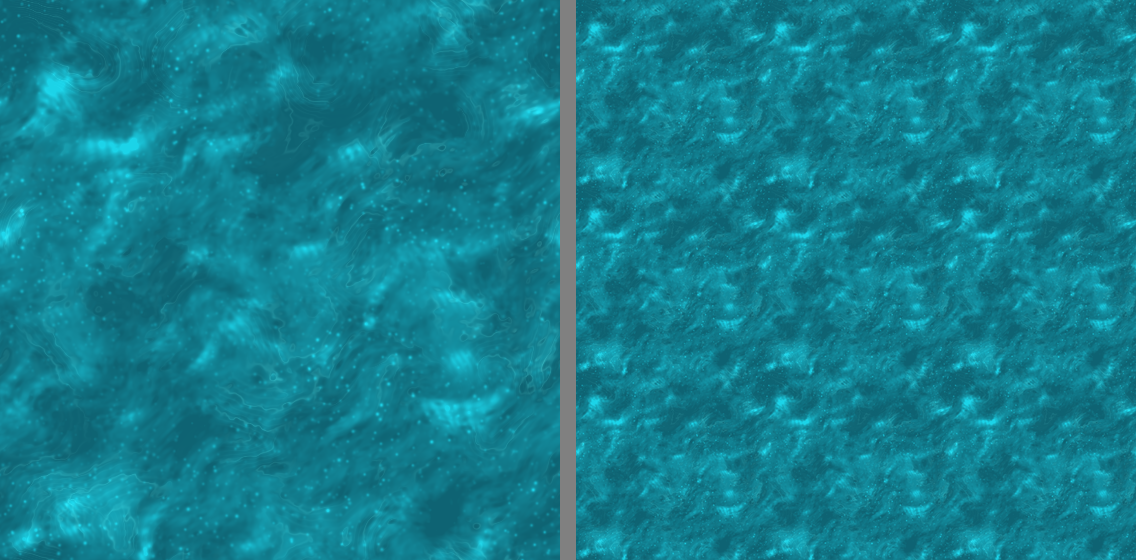
Left, the tile; right, the same tile 3 across and 3 down.
Write a WebGL 1 fragment shader that draws this texture.

```glsl
precision highp float;
// Tiling turquoise water: soft mist, ribbed glowing streaks, thin fibres and drifting specks.
uniform vec2 u_resolution;

const float TAU = 6.2831853;

vec3 hash3(vec2 c) {
  vec3 k = vec3(dot(c, vec2(127.1, 311.7)), dot(c, vec2(269.5, 183.3)), dot(c, vec2(419.2, 371.9)));
  return fract(sin(k) * 43758.5453);
}

vec2 rotate(vec2 v, float a) {
  return vec2(cos(a) * v.x + sin(a) * v.y, cos(a) * v.y - sin(a) * v.x);
}

// Signed cellular noise: slanted oval tufts on an n by n wrapping grid
float tufts(vec2 uv, float n, float stretch) {
  vec2 p = uv * n;
  float sum = 0.0;
  for (int j = -1; j <= 1; j++) {
    for (int i = -1; i <= 1; i++) {
      vec2 cell = floor(p) + vec2(i, j);
      vec3 h = hash3(mod(cell, n) + n * 1.7);
      vec2 d = rotate(p - cell - h.xy, 0.1 + 1.3 * fract(h.z * 7.3));
      d.y *= stretch;
      float k = max(0.0, 1.0 - dot(d, d));
      sum += (2.0 * h.z - 1.0) * k * k;
    }
  }
  return sum;
}

// Bent glowing strokes with fine ribs across them
float streaks(vec2 uv, float n) {
  vec2 p = uv * n;
  float sum = 0.0;
  for (int j = -1; j <= 1; j++) {
    for (int i = -1; i <= 1; i++) {
      vec2 cell = floor(p) + vec2(i, j);
      vec3 h = hash3(mod(cell, n) + n * 3.1);
      vec3 g = hash3(mod(cell, n) + n * 5.3 + 40.0);
      vec2 d = rotate(p - cell - 0.15 - 0.7 * h.xy, 0.2 + 1.2 * g.x * g.x);
      d.y += (g.y - 0.3) * 0.5 * d.x * d.x;
      float width = d.y > 0.0 ? 0.08 : 0.15;
      float body = exp(-d.x * d.x / 0.14 - d.y * d.y / (width * width));
      float ribs = 0.84 + 0.16 * sin(d.x * 52.0 + 9.0 * d.y);
      sum += smoothstep(0.0, 0.9, h.z) * body * ribs;
    }
  }
  return sum;
}

// Tiny round specks of varied brightness
float specks(vec2 uv, float n, float radius) {
  vec2 p = uv * n;
  float sum = 0.0;
  for (int j = -1; j <= 1; j++) {
    for (int i = -1; i <= 1; i++) {
      vec2 cell = floor(p) + vec2(i, j);
      vec3 h = hash3(mod(cell, n) + n * 2.3);
      vec2 d = (p - cell - h.xy) / (n * radius);
      sum += h.z * h.z * h.z * exp(-dot(d, d));
    }
  }
  return sum;
}

// Thin strands and fanned veils along folded contours, shown in patches
float fibres(vec2 uv, float n, float mist) {
  float fold = tufts(uv, n, 1.4);
  float patchy = smoothstep(-0.1, 0.45, tufts(uv + 0.42, n + 3.0, 1.3));
  float strand = pow(0.5 + 0.5 * sin(17.0 * fold + 5.0 * mist), 36.0);
  float veil = pow(0.5 + 0.5 * sin(70.0 * fold + 7.0 * mist), 3.0);
  return patchy * (strand + 0.3 * veil);
}

void main() {
  vec2 uv = gl_FragCoord.xy / u_resolution;

  // Whole-number sine warp keeps the edges joined
  vec2 warped = uv + 0.014 * sin(TAU * (uv.yx * vec2(2.0, 3.0) + vec2(0.1, 0.6)))
                   + 0.006 * sin(TAU * (uv.yx * vec2(7.0, 5.0) + uv * vec2(3.0, 4.0)));

  // Layered mist
  float mist = 0.0;
  float n = 6.0;
  float weight = 0.46;
  for (int k = 0; k < 5; k++) {
    mist += weight * tufts(warped, n, 1.7);
    n = n * 2.0 - 1.0;
    weight *= 0.82;
  }

  // Streaks, broken up by the mist
  float glow = streaks(warped, 6.0) + 0.6 * streaks(warped + 0.37, 9.0);
  glow *= clamp(0.85 + 1.3 * mist, 0.3, 1.6);

  // Clustered specks
  float cluster = 0.45 + 0.9 * smoothstep(-0.2, 0.4, tufts(uv + 0.45, 6.0, 1.2));
  float dust = cluster * (specks(uv, 37.0, 0.0034) + 0.7 * specks(uv, 58.0, 0.0027));

  float light = 0.2 + 0.47 * mist + 0.72 * glow + 0.72 * dust;
  light = clamp(light, 0.0, 1.15);
  vec3 color = mix(vec3(0.055, 0.39, 0.45), vec3(0.10, 0.77, 0.85), light);
  float threads = fibres(warped + 0.21, 4.0, mist) + 0.8 * fibres(warped + 0.68, 7.0, mist);
  color += vec3(0.05, 0.075, 0.065) * threads;
  gl_FragColor = vec4(color, 1.0);
}
```
